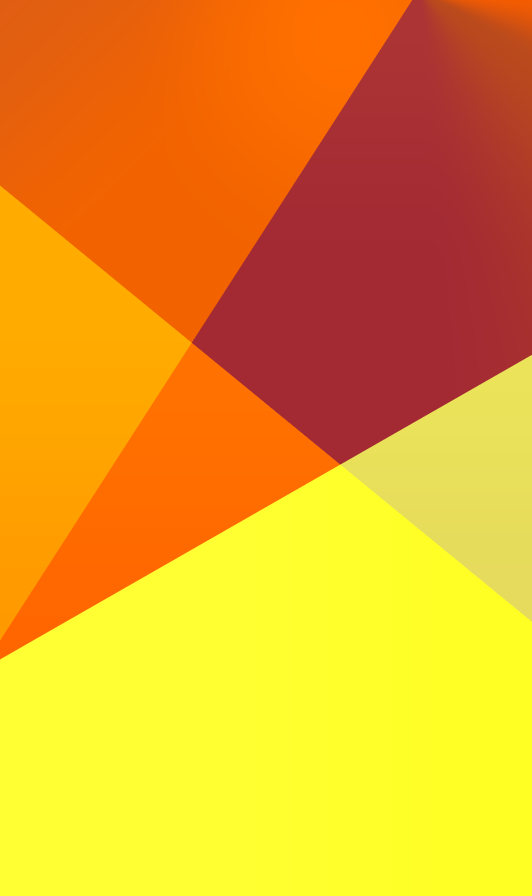
Write a Shadertoy shader that draws this background.

```glsl
// Antialiased coverage of the half plane to the left of the line a -> b
float leftOf(vec2 uv, vec2 a, vec2 b) {
    vec2 dir = normalize((b - a) * iResolution.xy);
    vec2 rel = (uv - a) * iResolution.xy;
    return clamp(0.5 + dir.x * rel.y - dir.y * rel.x, 0.0, 1.0);
}

// Rust in the upper left corner, warming to a bright patch along the top
vec3 orangeFacet(vec2 uv) {
    vec3 rust = vec3(0.88, 0.37, 0.07);
    vec3 orange = vec3(0.95, 0.39, 0.0);
    vec3 color = mix(rust, orange, smoothstep(0.0, 0.65, uv.x + 1.8 * (1.0 - uv.y)));
    float patchDist = length((uv - vec2(0.64, 0.96)) * vec2(1.0, 1.5));
    return mix(color, vec3(1.0, 0.44, 0.0), 1.0 - smoothstep(0.0, 0.4, patchDist));
}

// Crimson swept by angle through brown to orange, around a point on the top edge
vec3 crimsonFacet(vec2 uv) {
    vec2 rel = (uv - vec2(0.79, 1.01)) * vec2(0.594, 1.0);
    float angle = atan(-rel.y, rel.x);
    vec3 crimson = mix(vec3(0.64, 0.165, 0.2), vec3(0.675, 0.205, 0.205),
                       smoothstep(0.7, 1.0, uv.y));
    vec3 color = mix(vec3(0.73, 0.29, 0.11), crimson, smoothstep(0.5, 1.55, angle));
    return mix(vec3(0.96, 0.36, 0.0), color, smoothstep(0.05, 0.55, angle));
}

void mainImage(out vec4 fragColor, in vec2 fragCoord) {
    vec2 uv = fragCoord / iResolution.xy;

    // Three crossing edges
    float leftOfSteep = leftOf(uv, vec2(0.0, 0.285), vec2(0.775, 1.0));
    float aboveFalling = leftOf(uv, vec2(0.0, 0.793), vec2(1.0, 0.306));
    float aboveRising = leftOf(uv, vec2(0.0, 0.264), vec2(1.0, 0.604));

    // Facet colours
    vec3 amber = mix(vec3(1.0, 0.60, 0.0), vec3(1.0, 0.67, 0.0), smoothstep(0.28, 0.65, uv.y));
    vec3 tangerine = mix(vec3(1.0, 0.40, 0.0), vec3(1.0, 0.445, 0.0), smoothstep(0.27, 0.6, uv.y));
    vec3 yellow = mix(vec3(1.0, 1.0, 0.2), vec3(1.0, 1.0, 0.14), smoothstep(0.3, 1.0, uv.x));
    vec3 khaki = mix(vec3(0.90, 0.86, 0.36), vec3(0.92, 0.89, 0.35), smoothstep(0.35, 0.58, uv.y));

    // Upper and lower facets on each side of the edges
    vec3 upper = mix(crimsonFacet(uv), orangeFacet(uv), leftOfSteep);
    vec3 middle = mix(tangerine, amber, leftOfSteep);
    vec3 lower = mix(yellow, khaki, aboveFalling);
    vec3 color = mix(lower, mix(middle, upper, aboveFalling), aboveRising);

    fragColor = vec4(color, 1.0);
}
```
